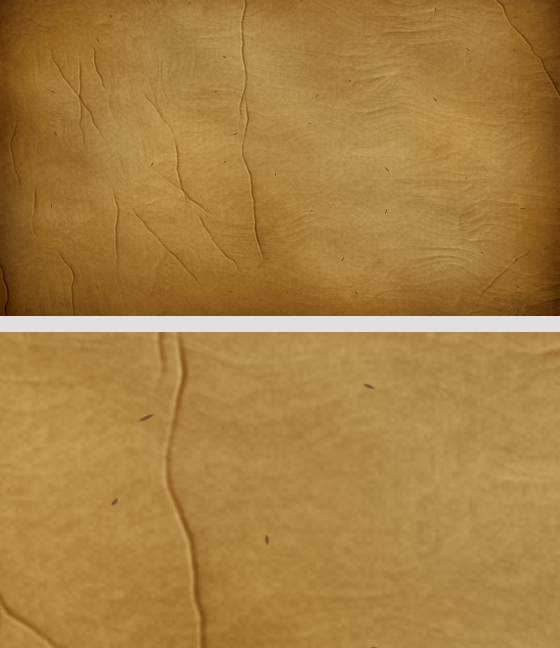
Top: the whole. Bottom: its middle third, enlarged.
This texture is drawn by a WebGL 1 fragment shader. Its source:

```glsl
precision highp float;
uniform vec2 u_resolution;

#define MOTTLE 0.48
#define GRAIN 0.17
#define RELIEF 0.38
#define CREASE_WIDTH 0.0028
#define CREASE_COUNT 13
#define EDGE_BURN 0.58
#define FLECK_CELL 0.13

float hash(vec2 p) {
  return fract(sin(dot(p, vec2(127.1, 311.7))) * 43758.5453);
}

float noise(vec2 p) {
  vec2 i = floor(p), f = fract(p);
  f = f * f * (3.0 - 2.0 * f);
  return mix(mix(hash(i), hash(i + vec2(1.0, 0.0)), f.x),
             mix(hash(i + vec2(0.0, 1.0)), hash(i + 1.0), f.x), f.y);
}

mat2 rotation(float a) {
  return mat2(cos(a), sin(a), -sin(a), cos(a));
}

float fbm(vec2 p) {
  float sum = 0.0, amp = 0.5;
  for (int i = 0; i < 5; i++) {
    sum += amp * noise(p);
    p = rotation(0.6) * p * 2.03 + 11.3;
    amp *= 0.5;
  }
  return sum;
}

// Fine wrinkles stretched along one direction
float wrinkles(vec2 p, float angle) {
  vec2 q = rotation(-angle) * p * vec2(9.0, 27.0);
  q += 2.2 * vec2(noise(p * 7.0), noise(p * 7.0 + 31.0));
  float sum = 0.0, amp = 0.5;
  for (int i = 0; i < 3; i++) {
    float ridge = 1.0 - abs(2.0 * noise(q) - 1.0);
    sum += amp * ridge * ridge;
    q = rotation(0.35) * q * 1.9 + 5.7;
    amp *= 0.55;
  }
  return sum;
}

// Steep wrinkles at the left, flatter ones at the right
float paperHeight(vec2 p) {
  float side = smoothstep(0.45, 1.0, p.x + 0.4 * (noise(p * 3.0) - 0.5));
  return mix(wrinkles(p, -1.0), wrinkles(p + 4.0, -0.12), side);
}

// Wandering fold from a to b: lit rim, thin dark line, soft shade
float crease(vec2 p, vec2 a, vec2 b, float seed) {
  float len = length(b - a);
  vec2 dir = (b - a) / len;
  float along = dot(p - a, dir);
  float across = dot(p - a, vec2(-dir.y, dir.x));
  across += 0.035 * (noise(vec2(along * 9.0, seed)) - 0.5);
  across += 0.012 * (noise(vec2(along * 34.0, seed + 5.0)) - 0.5);
  float fade = smoothstep(0.0, 0.2 * len, along) * (1.0 - smoothstep(0.8 * len, len, along));
  fade *= 0.35 + 0.9 * noise(vec2(along * 17.0, seed + 9.0));
  float s = across / CREASE_WIDTH;
  float rim = 0.2 * exp(-s * s);
  float line = 0.3 * exp(-(s - 1.7) * (s - 1.7) / 1.7);
  float shade = 0.1 * smoothstep(0.0, 2.0, s) * exp(-max(s, 0.0) / 7.0);
  return fade * (rim - line - shade);
}

float creases(vec2 p) {
  float sum = crease(p, vec2(0.776, 1.10), vec2(0.760, 0.58), 1.0);
  sum += 1.2 * crease(p, vec2(0.752, 0.74), vec2(0.840, 0.13), 2.0);
  sum += crease(p, vec2(1.53, 1.08), vec2(1.84, 0.58), 3.0);
  sum += 0.6 * crease(p, vec2(1.70, 0.24), vec2(1.50, 0.04), 4.0);
  for (int i = 0; i < CREASE_COUNT; i++) {
    float n = float(i) + 1.0;
    vec2 start = vec2(0.68 * fract(n * 0.618) - 0.03, 0.18 + 0.72 * hash(vec2(n, 2.0)));
    float h = hash(vec2(n, 3.0));
    float angle = mix(-1.55, -0.35, h * h);
    float len = 0.16 + 0.28 * hash(vec2(n, 4.0));
    sum += 0.85 * crease(p, start, start + len * vec2(cos(angle), sin(angle)), n * 7.3);
  }
  return sum;
}

// Sparse short dark fibres
float flecks(vec2 p) {
  vec2 cell = floor(p / FLECK_CELL);
  vec2 offset = 0.25 + 0.5 * vec2(hash(cell + 3.0), hash(cell + 8.0));
  vec2 q = rotation(6.28 * hash(cell + 13.0)) * (p - (cell + offset) * FLECK_CELL);
  float size = 0.004 + 0.006 * hash(cell + 17.0);
  float d = length(q / vec2(size, 0.0022));
  return step(0.6, hash(cell + 21.0)) * (1.0 - smoothstep(0.4, 1.3, d));
}

vec3 paperColor(float t) {
  vec3 burnt = vec3(0.36, 0.20, 0.04);
  vec3 ochre = vec3(0.582, 0.40, 0.15);
  vec3 straw = vec3(0.73, 0.58, 0.32);
  return t < 0.6 ? mix(burnt, ochre, t / 0.6) : mix(ochre, straw, (t - 0.6) / 0.4);
}

void main() {
  vec2 uv = gl_FragCoord.xy / u_resolution;
  vec2 p = gl_FragCoord.xy / u_resolution.y;

  // Broad light and burnt edges
  vec2 d = 2.0 * (uv - vec2(0.53, 0.58));
  float tone = 0.97 - 0.20 * d.x * d.x - 0.25 * d.y * d.y;
  vec2 rim = min(uv, 1.0 - uv) + 0.03 * (fbm(p * 5.0) - 0.5);
  tone -= EDGE_BURN * exp(-17.0 * max(rim.x, 0.0)) + 0.15 * exp(-14.0 * max(rim.y, 0.0));

  // Stains, wrinkles, folds and grain
  tone += MOTTLE * (fbm(rotation(0.4) * p * vec2(3.0, 5.5) + 2.0) - 0.48);
  vec2 light = vec2(-0.0022, 0.0026);
  float slope = paperHeight(p - light) - paperHeight(p + light);
  tone += RELIEF * slope * (0.35 + 0.9 * noise(p * 4.0 + 50.0));
  tone += creases(p);
  tone += GRAIN * (0.6 * noise(p * 230.0) + 0.4 * noise(p * 110.0 + 9.0) - 0.5);

  vec3 color = paperColor(tone);
  color += 0.03 * (noise(p * 3.5 + 70.0) - 0.5) * vec3(0.8, -0.1, -1.0);
  color = mix(color, vec3(0.34, 0.19, 0.06), 0.6 * flecks(p));
  gl_FragColor = vec4(clamp(color, 0.0, 1.0), 1.0);
}
```
